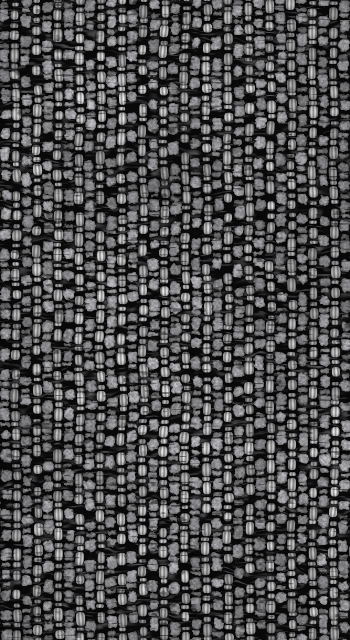
Reproduce this texture procedurally as a Shadertoy shader.

```glsl
// Black-and-grey tweed upholstery: columns of fuzzy chenille tufts alternate with
// columns of glossy stranded floats, over dark horizontal weft fibres.
// Each column stacks tall and short knots; hashes vary their size, place and tone.

#define COLUMNS 33.0      // yarn columns across
#define PAIRS 32.0        // tall + short knot pairs down
#define PITCH 1.89        // height of a pair, in column widths
#define FUZZ 0.34         // raggedness of the chenille edge
#define STRANDS 17.0      // angular frequency of glossy strands
#define CHENILLE vec3(0.575, 0.575, 0.59)
#define GLOSSY vec3(0.72, 0.72, 0.72)
#define GROUND vec3(0.035, 0.035, 0.038)
#define FIBRE vec3(0.36, 0.36, 0.37)

float hash(vec2 p) {
    return fract(sin(dot(p, vec2(127.1, 311.7))) * 43758.545);
}

float noise(vec2 p) {
    vec2 i = floor(p), f = fract(p);
    f = f * f * (3.0 - 2.0 * f);
    return mix(mix(hash(i), hash(i + vec2(1, 0)), f.x),
               mix(hash(i + vec2(0, 1)), hash(i + vec2(1, 1)), f.x), f.y);
}

float roundBox(vec2 p, vec2 halfSize, float radius) {
    vec2 d = abs(p) - halfSize + radius;
    return length(max(d, 0.0)) + min(max(d.x, d.y), 0.0) - radius;
}

// Dark weft: thin, slightly slanted horizontal fibres
vec3 weft(vec2 p) {
    float slant = 0.5 * noise(p * 0.9);
    float fine = noise(vec2(p.x * 1.3, (p.y + slant) * 5.5));
    float broad = noise(p * vec2(1.1, 2.2) + 40.0);
    return mix(GROUND, FIBRE, smoothstep(0.42, 1.0, fine) * (0.25 + 0.8 * broad));
}

// Shaded colour of chenille pile, with matted grain
vec3 chenille(vec2 p, float d, float tone) {
    float grain = 0.6 * noise(p * 5.0) + 0.4 * noise(p * 9.0 + 17.0);
    float body = smoothstep(0.05, -0.24, d);
    return CHENILLE * (0.62 + 0.38 * body) * (0.72 + 0.5 * grain) * tone;
}

// Shaded colour of a bundle of smooth strands, bulging at the middle
vec3 glossy(vec2 q, vec2 halfSize, float tone, float seed) {
    float v = q.y / halfSize.y;
    float bend = q.x * (1.0 + 0.25 * v * v) + 0.08 * (seed - 0.5) * v;
    float strand = 0.5 + 0.5 * cos(bend * STRANDS + seed * 6.28);
    float u = q.x / halfSize.x;
    float roundness = 1.0 - 0.3 * v * v - 0.25 * u * u;
    return GLOSSY * (0.72 + 0.4 * strand) * roundness * tone;
}

// Paint one knot, found by its column and its half-pair index, over the cloth
vec3 knot(vec3 cloth, vec2 p, vec2 id, float shift, float pixel) {
    float seed = hash(id + 3.1), size = hash(id + 11.7), tone = hash(id + 23.9);
    bool fuzzy = mod(id.x, 2.0) < 0.5;
    bool tall = mod(id.y, 2.0) < 0.5;
    if (!tall && fuzzy && seed > 0.62) return cloth;
    if (!tall && seed > 0.88) return cloth;

    vec2 center = vec2(id.x + 0.5, (id.y + 0.5) * PITCH * 0.5 + shift);
    center += (vec2(seed, tone) - 0.5) * vec2(0.14, 0.22);
    vec2 halfSize = tall ? vec2(0.40, 0.53) : vec2(0.35, 0.21);
    if (fuzzy) halfSize += vec2(0.08, 0.02);
    halfSize *= vec2(0.88 + 0.24 * size, 0.76 + 0.46 * hash(id + 37.3));

    vec2 q = p - center;
    float d = roundBox(q, halfSize, min(halfSize.x, halfSize.y) * 0.75);
    if (fuzzy) d += FUZZ * (0.65 * noise(p * 3.4) + 0.35 * noise(p * 7.0) - 0.5);

    float light = (tall ? 0.86 : 0.74) + 0.28 * tone;
    vec3 yarn = fuzzy ? chenille(p, d, light) : glossy(q, halfSize, light, seed);

    // Soft contact shadow, then the yarn itself
    cloth *= 1.0 - 0.45 * smoothstep(0.16, 0.0, d);
    return mix(cloth, yarn, smoothstep(pixel, -pixel, d));
}

void mainImage(out vec4 fragColor, in vec2 fragCoord) {
    vec2 uv = fragCoord / iResolution.xy;
    vec2 p = uv * vec2(COLUMNS, PAIRS * PITCH);
    float pixel = 0.6 * COLUMNS / iResolution.x;

    // Columns wander slightly along their length
    p.x += 0.3 * (noise(p * vec2(0.12, 0.22)) - 0.5);
    vec3 color = weft(p);

    // Neighbouring knots may reach into this cell
    for (int i = -1; i <= 1; i++) {
        float column = floor(p.x) + float(i);
        float shift = hash(vec2(column, 71.0)) * PITCH;
        float row = floor((p.y - shift) / (PITCH * 0.5));
        for (int j = -1; j <= 1; j++) {
            color = knot(color, p, vec2(column, row + float(j)), shift, pixel);
        }
    }

    // Uneven wear and stray dark fibres across the cloth
    color *= 0.9 + 0.2 * noise(uv * vec2(4.0, 7.0));
    float stray = noise(vec2(p.x * 1.1 + 9.0, p.y * 4.5));
    color *= 1.0 - 0.45 * smoothstep(0.72, 0.95, stray);
    fragColor = vec4(clamp(color, 0.0, 1.0), 1.0);
}
```
